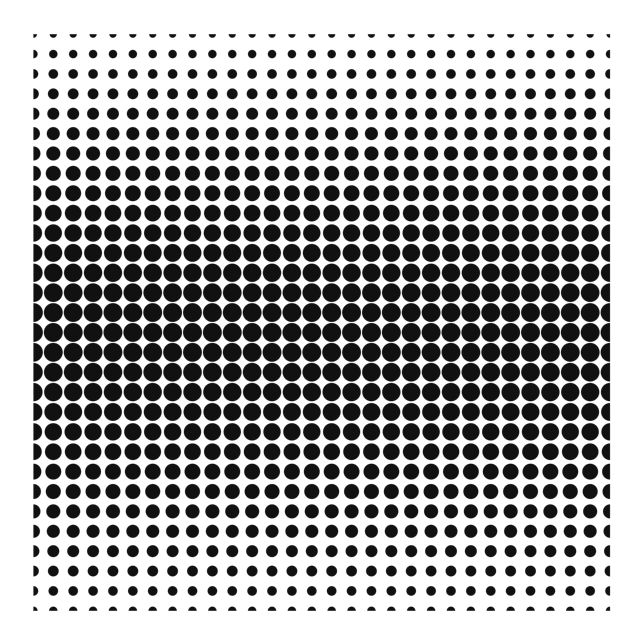
This pattern is drawn by a three.js fragment shader. Its source:

```glsl
// Halftone grid of black dots in a white margin, swelling towards the middle rows.
varying vec2 vUv;

const float CELLS = 29.0;
const float FRAME_SIZE = 0.901;
const vec3 PAPER = vec3(1.0);
const vec3 INK = vec3(0.065);

// Antialiased coverage of a signed distance given in canvas units
float coverage(float dist) {
  return 1.0 - smoothstep(-0.0012, 0.0012, dist);
}

float boxDistance(vec2 p, float halfSize) {
  vec2 d = abs(p) - halfSize;
  return max(d.x, d.y);
}

// Dot radius as a fraction of a cell, for rows counted from the top
float dotRadius(float row) {
  return 0.18 + 0.295 * sin(3.14159 * row / 30.0);
}

void main() {
  // Frame coordinates run right and down from its top left corner
  vec2 framePos = vec2(vUv.x - 0.0522, 0.9466 - vUv.y);
  float cellSize = FRAME_SIZE / CELLS;

  // Dots sit on the grid corners, so those on the border are cut
  vec2 grid = framePos / cellSize;
  vec2 nearest = floor(grid + 0.5);
  float dotDist = (length(grid - nearest) - dotRadius(nearest.y)) * cellSize;

  // Clip the dots to the square frame
  float frameDist = boxDistance(framePos - 0.5 * FRAME_SIZE, 0.5 * FRAME_SIZE);
  float ink = coverage(dotDist) * coverage(frameDist);

  gl_FragColor = vec4(mix(PAPER, INK, ink), 1.0);
}
```
